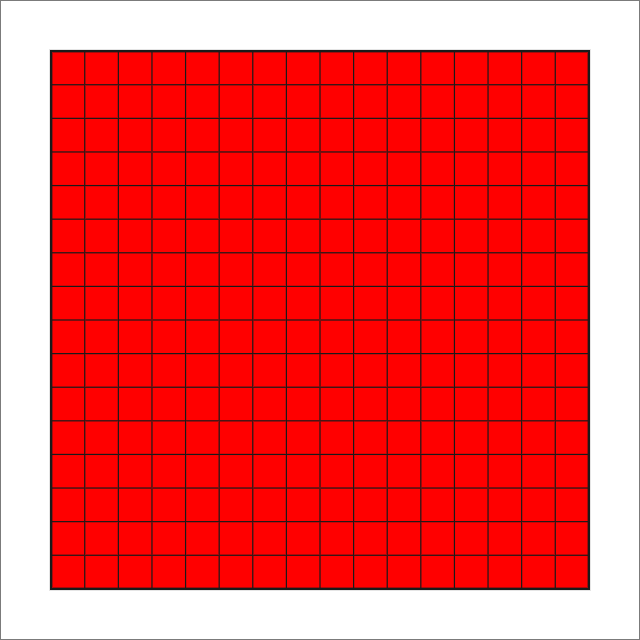
A WebGL 1 fragment shader for this pattern:

```glsl
precision highp float;
// A red square ruled into 16 by 16 cells, centred on white with a thin edge line.
// Lines are box-filtered distances to a repeated grid, a square outline and the
// canvas border; the border line is shared by neighbouring tiles.

uniform vec2 u_resolution;

// Share of a pixel covered by a line of the given width at distance d.
float lineCoverage(float d, float width, float pixel) {
  float near = max(d - 0.5 * pixel, -0.5 * width);
  float far = min(d + 0.5 * pixel, 0.5 * width);
  return clamp((far - near) / pixel, 0.0, 1.0);
}

void main() {
  vec2 uv = gl_FragCoord.xy / u_resolution;
  float pixel = 1.0 / min(u_resolution.x, u_resolution.y);
  vec3 ink = vec3(0.1);

  // Signed distance to the square: negative inside
  float halfSide = 0.4201;
  vec2 fromCentre = abs(uv - 0.5);
  float square = max(fromCentre.x, fromCentre.y) - halfSide;
  float inside = clamp(0.5 - square / pixel, 0.0, 1.0);
  vec3 colour = mix(vec3(1.0), vec3(1.0, 0.0, 0.0), inside);

  // Grid: distance to the nearest cell boundary on each axis
  float cell = 2.0 * halfSide / 16.0;
  vec2 toGrid = abs(fract((uv - 0.5) / cell + 0.5) - 0.5) * cell;
  float grid = max(lineCoverage(toGrid.x, 0.0019, pixel),
                   lineCoverage(toGrid.y, 0.0019, pixel));
  colour = mix(colour, ink, grid * inside);

  // Heavier outline around the square
  colour = mix(colour, ink, lineCoverage(abs(square), 0.0039, pixel));

  // Hairline centred on the canvas border, half of it on each tile
  vec2 toEdge = 0.5 - fromCentre;
  float edge = lineCoverage(min(toEdge.x, toEdge.y), 0.0018, pixel);
  colour = mix(colour, ink, edge);

  gl_FragColor = vec4(colour, 1.0);
}
```
